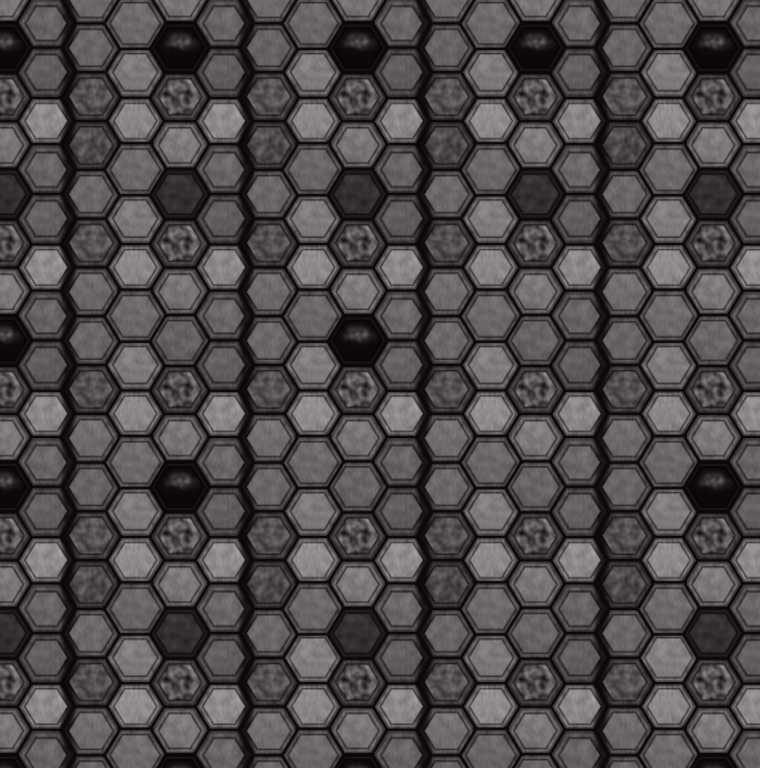
This pattern is drawn by a WebGL 1 fragment shader. Its source:

```glsl
precision highp float;
// Worn grey hexagonal tiles with bevelled frames, in a block of 4 columns by 3 rows.
// A size-weighted hexagonal Voronoi finds each tile and its joints; the place in the
// block sets tone and size, with glossy black, brown and stained tiles among them.

uniform vec2 u_resolution;

#define ROWS 15.74          // tile heights down the canvas
#define PITCH 0.911         // column spacing, in tile heights
#define ORIGIN vec2(0.04, 0.98)
#define SLOPE 0.823         // slant of the hexagon sides
#define JOINT 0.02          // half width of the black joints
#define FRAME 0.125         // width of the bevelled frame
#define FRAME_TONE 0.64     // frame brightness relative to the face
#define WEAR 0.13           // strength of the scuffs
#define STAIN 0.42          // strength of the blotches on stained tiles
#define TINT vec3(0.009, -0.005, -0.006)

float hash(vec2 p) {
  return fract(sin(dot(p, vec2(127.1, 311.7))) * 43758.5);
}

float cornerSlope(vec2 cell, vec2 f, vec2 corner) {
  float a = 6.2832 * hash(cell + corner);
  return dot(vec2(cos(a), sin(a)), f - corner);
}

float gradientNoise(vec2 p) {
  vec2 i = floor(p), f = fract(p);
  vec2 u = f * f * f * (f * (f * 6.0 - 15.0) + 10.0);
  float low = mix(cornerSlope(i, f, vec2(0, 0)), cornerSlope(i, f, vec2(1, 0)), u.x);
  float high = mix(cornerSlope(i, f, vec2(0, 1)), cornerSlope(i, f, vec2(1, 1)), u.x);
  return 1.4 * mix(low, high, u.y);
}

float hexDistance(vec2 q) {
  q = abs(q);
  return max(q.y, SLOPE * q.x + 0.5 * q.y);
}

// Chooses by column, then by row, within the repeating block.
float blockValue(vec2 kind, vec3 c0, vec3 c1, vec3 c2, vec3 c3) {
  vec3 v = kind.x < 0.5 ? c0 : kind.x < 1.5 ? c1 : kind.x < 2.5 ? c2 : c3;
  return kind.y < 0.5 ? v.x : kind.y < 1.5 ? v.y : v.z;
}

float tileGrowth(vec2 kind) {
  return blockValue(kind, vec3(0.03, -0.01, -0.02), vec3(0.015, -0.045, 0.005),
                    vec3(0.0), vec3(0.0, -0.045, 0.045));
}

float tileTone(vec2 kind) {
  return blockValue(kind, vec3(0.39, 0.32, 0.47), vec3(0.37, 0.54, 0.40),
                    vec3(0.40, 0.31, 0.42), vec3(0.49, 0.54, 0.41));
}

// Each row of blocks keeps its dark tiles as the bits of a small mask.
float hasDarkTile(vec2 block) {
  float mask = block.y < 1.5 ? 31.0 : block.y < 2.5 ? 5.0 : block.y < 3.5 ? 19.0 : 23.0;
  return mod(floor(mask / exp2(block.x)), 2.0);
}

void main() {
  float px = ROWS / u_resolution.y;
  vec2 p = vec2(gl_FragCoord.x, u_resolution.y - gl_FragCoord.y) * px - ORIGIN;

  // Nearest two tiles, measured from their grown outlines
  float first = 9.0, second = 9.0;
  vec2 id = vec2(0.0), q = vec2(0.0);
  float column = floor(p.x / PITCH + 0.5);
  for (int i = -1; i <= 1; i++) {
    float col = column + float(i);
    float shift = 0.5 * mod(col, 2.0);
    float row = floor(p.y - shift + 0.5);
    for (int j = -1; j <= 1; j++) {
      vec2 tile = vec2(col, row + float(j));
      vec2 local = p - vec2(col * PITCH, tile.y + shift);
      float d = hexDistance(local) - tileGrowth(mod(tile, vec2(4, 3)));
      if (d < first) { second = first; first = d; id = tile; q = local; }
      else second = min(second, d);
    }
  }
  float edge = 0.5 * (second - first);
  float inset = 0.5 - first;
  vec2 kind = mod(id, vec2(4, 3));
  vec2 block = floor((id + 0.01) / vec2(4, 3));

  // Tone of the tile, scuffs and stains
  float tone = tileTone(kind) * (0.97 + 0.06 * hash(id));
  vec2 grain = q + kind * vec2(17.0, 29.0);
  float scuff = gradientNoise(grain * 5.0) + 0.6 * gradientNoise(grain * vec2(19.0, 9.0));
  float blotch = gradientNoise(grain * 4.3 + 7.0) + 0.6 * gradientNoise(grain * 9.0);
  bool evenColumn = mod(id.x, 2.0) < 0.5;
  float stained = evenColumn && kind.y == 1.0 ? (kind.x < 0.5 ? 1.0 : 0.55) : 0.0;
  if (kind == vec2(2, 2) && mod(block.y, 3.0) < 0.5) { tone *= 0.68; stained = 0.5; }
  float face = tone * (1.0 + WEAR * scuff + STAIN * stained * 2.0 * blotch);
  face *= 1.0 - 0.12 * q.y;

  // Frame: dark groove at the face, pale ridge halfway out
  float width = FRAME + (kind.x == 1.0 && kind.y != 1.0 ? 0.035 : 0.0)
              - (tone > 0.5 ? 0.03 : 0.0);
  float frame = tone * FRAME_TONE * (1.0 + 0.25 * scuff);
  float ridge = 1.0 - smoothstep(0.01, 0.02 + px, abs(inset - width * 0.6));
  frame *= 1.0 + 0.28 * ridge;

  // Glossy black or brown tiles
  if (kind == vec2(0, 0) && hasDarkTile(block) > 0.5) {
    bool brown = mod(block.y, 3.0) == 1.0;
    vec2 g = (q - vec2(0.02, -0.12)) / vec2(0.24, 0.13);
    float gloss = exp(-dot(g, g)) * (0.7 + 0.7 * blotch);
    face = brown ? 0.19 + 0.05 * blotch : 0.035 + 0.42 * max(gloss, 0.0);
    frame = brown ? 0.085 + 0.04 * ridge : 0.035 + 0.05 * ridge;
  }

  // Deep shadow between the second and third columns of each block
  float side = kind.x == 1.0 ? q.x : kind.x == 2.0 ? -q.x : 0.0;
  frame *= 1.0 - 0.72 * smoothstep(0.18, 0.46, side);

  float shade = mix(frame, face, smoothstep(width - 0.5 * px, width + 0.7 * px, inset));
  float groove = 1.0 - smoothstep(0.008, 0.015 + px, abs(inset - width));
  shade *= 1.0 - 0.3 * groove;
  shade *= mix(0.55, 1.0, smoothstep(0.0, 0.09, edge));
  shade = mix(0.035, shade, smoothstep(JOINT - 0.5 * px, JOINT + 0.7 * px, edge));
  gl_FragColor = vec4(clamp(vec3(shade) + TINT, 0.0, 1.0), 1.0);
}
```
